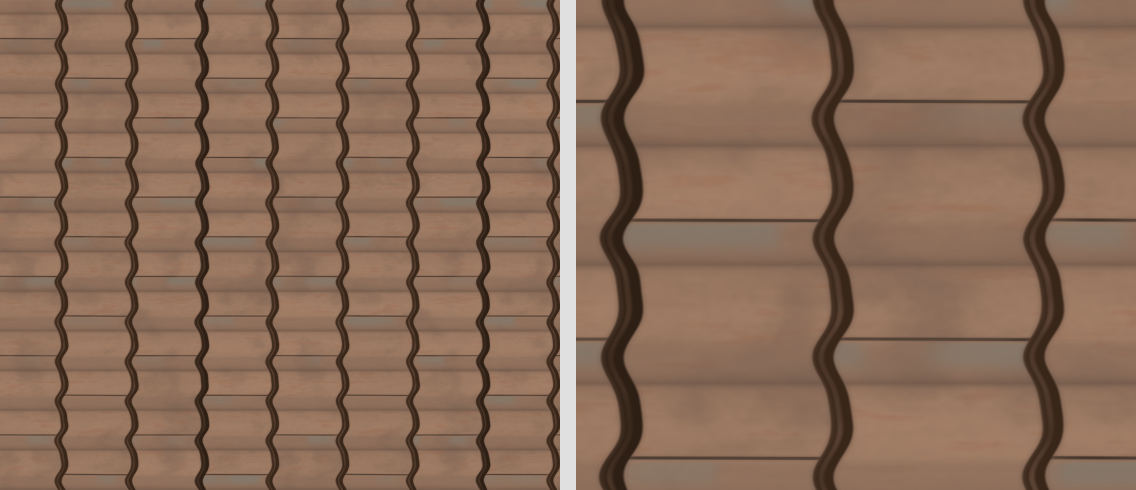
Left: the whole. Right: its middle third, enlarged.
A Shadertoy shader for this texture:

```glsl
// Clay roof tiles: eight columns of staggered, ribbed tiles split by dark wavy joints.

// Layout, in units of the canvas width
const float CANVAS_RATIO = 0.875;   // height over width
const float COLUMN_PITCH = 0.1255;
const float FIRST_JOINT  = 0.1105;
const float RIB_PITCH    = 0.07077;
const float FIRST_LINE   = 0.0690;  // distance from the top
const float WAVE_SIZE    = 0.0056;
const float JOINT_HALF   = 0.0064;
const float LINE_HALF    = 0.0009;
const float VARIANTS     = 4.0;     // columns before the wear repeats

// Position of the rib parts, as a fraction of the rib pitch
const float TROUGH = 0.17;
const float CREASE = 0.37;

const vec3 CLAY       = vec3(0.605, 0.470, 0.380);
const vec3 CLAY_SHADE = vec3(0.520, 0.412, 0.342);
const vec3 CREASE_TINT = vec3(0.430, 0.335, 0.280);
const vec3 LICHEN     = vec3(0.500, 0.480, 0.435);
const vec3 RUST       = vec3(0.560, 0.390, 0.300);
const vec3 JOINT_DARK = vec3(0.205, 0.137, 0.090);
const vec3 JOINT_LIP  = vec3(0.365, 0.270, 0.210);
const vec3 LINE_DARK  = vec3(0.250, 0.195, 0.160);

float hash(vec2 p) {
    vec3 q = fract(p.xyx * vec3(0.1031, 0.1030, 0.0973));
    q += dot(q, q.yzx + 33.33);
    return fract((q.x + q.y) * q.z);
}

float noise(vec2 p) {
    vec2 i = floor(p), f = fract(p);
    f = f * f * (3.0 - 2.0 * f);
    return mix(mix(hash(i), hash(i + vec2(1, 0)), f.x),
               mix(hash(i + vec2(0, 1)), hash(i + vec2(1, 1)), f.x), f.y);
}

float fbm(vec2 p) {
    float sum = 0.0, gain = 0.5;
    for (int i = 0; i < 4; i++) {
        sum += gain * noise(p);
        p = p * 2.03 + 17.0;
        gain *= 0.5;
    }
    return sum / 0.9375;
}

// Soft-edged stroke around distance zero
float stroke(float d, float halfWidth, float blur) {
    return 1.0 - smoothstep(halfWidth - blur, halfWidth + blur, abs(d));
}

// Sideways shift of a joint: rounded notch to the left, flatter run to the right
float jointWave(float rib) {
    float a = 6.28318 * (rib - TROUGH);
    return -cos(a) - 0.18 * cos(2.0 * a) + 0.1 * sin(2.0 * a);
}

void mainImage(out vec4 fragColor, in vec2 fragCoord) {
    vec2 uv = fragCoord / iResolution.xy;
    vec2 p = vec2(uv.x, (1.0 - uv.y) * CANVAS_RATIO);
    float aa = 0.8 / iResolution.x;

    // Column, rib and staggered tile coordinates
    float rib = (p.y - FIRST_LINE) / RIB_PITCH;
    float wobble = 0.0012 * (noise(vec2(p.x * 9.0, p.y * 60.0)) - 0.5);
    float u = (p.x - FIRST_JOINT - WAVE_SIZE * jointWave(rib) - wobble) / COLUMN_PITCH;
    float column = floor(u) + 1.0;
    float across = fract(u);
    float variant = mod(column, VARIANTS);
    float tile = floor((rib - column) * 0.5);
    float along = rib - column - 2.0 * tile;
    float t = fract(rib);
    vec2 id = vec2(variant, tile + 20.0);
    vec2 q = vec2(variant * 7.0 + across, rib + 30.0);

    // Clay with a tone per tile, broad blotches and horizontal streaks
    float blotch = fbm(q * vec2(2.2, 1.4));
    float streak = fbm(q * vec2(3.0, 9.0) + 50.0);
    float grain = noise(q * vec2(28.0, 20.0));
    vec3 color = mix(CLAY, CLAY_SHADE, 0.75 * smoothstep(0.48, 0.85, blotch));
    color = mix(color, RUST, 0.4 * smoothstep(0.58, 0.8, streak));
    color *= 0.985 + 0.04 * hash(id) + 0.07 * (streak - 0.5) + 0.025 * (grain - 0.5);

    // Rib relief: shaded trough, soft crease, lit crown
    float trough = smoothstep(-0.02, 0.08, t) * (1.0 - smoothstep(CREASE, CREASE + 0.06, t));
    color = mix(color, CLAY_SHADE, 0.45 * trough);
    float fromCrease = t - CREASE;
    float crease = exp(-abs(fromCrease) * (fromCrease < 0.0 ? 16.0 : 26.0));
    color = mix(color, CREASE_TINT, crease * (0.5 + 0.3 * blotch));
    color *= 1.0 + 0.03 * exp(-pow((t - 0.78) / 0.15, 2.0));

    // Pale lichen under the overlap of each tile
    float growth = smoothstep(0.35, 0.75, noise(q * vec2(3.0, 1.0) + 9.0)) * (0.3 + 0.7 * hash(id + 5.0));
    float underLap = smoothstep(0.0, 0.06, along) * (1.0 - smoothstep(0.12, 0.34, along));
    color = mix(color, LICHEN, 0.75 * growth * underLap);

    // Thin overlap line, slightly tilted from tile to tile
    float tilt = 0.0022 * (hash(id.xx + 3.0) - 0.5) * (across - 0.5);
    float lap = (along > 1.0 ? along - 2.0 : along) * RIB_PITCH + tilt;
    float lineTone = 0.6 + 0.35 * noise(q * vec2(4.0, 0.5) + 80.0);
    color = mix(color, CREASE_TINT, 0.3 * stroke(lap, 0.0015, 0.0015));
    color = mix(color, LINE_DARK, lineTone * stroke(lap, LINE_HALF, max(aa, 0.0006)));

    // Wavy joint: soft shadow, dark gap and a worn brown lip inside it
    float joint = floor(u + 0.5);
    float d = (u - joint) * COLUMN_PITCH;
    float heavy = 1.0 - step(0.5, abs(mod(joint, VARIANTS) - 2.0));
    float wear = noise(vec2(mod(joint, VARIANTS) * 13.0, rib * 5.0 + 90.0));
    float halfWidth = JOINT_HALF + 0.0008 * (wear - 0.5) + 0.0005 * heavy;
    color = mix(color, CREASE_TINT, 0.5 * stroke(d, halfWidth + 0.001, 0.003));
    float lip = stroke(d + 0.0012, 0.0017, 0.0014) * (0.35 + 0.6 * wear) * (1.0 - 0.4 * heavy);
    float rim = smoothstep(0.002, 0.006, -d) * 0.35;
    vec3 gap = mix(JOINT_DARK * (1.08 - 0.2 * heavy), JOINT_LIP, max(lip, rim));
    color = mix(color, gap, stroke(d, halfWidth, max(aa, 0.0011)));

    fragColor = vec4(color, 1.0);
}
```
